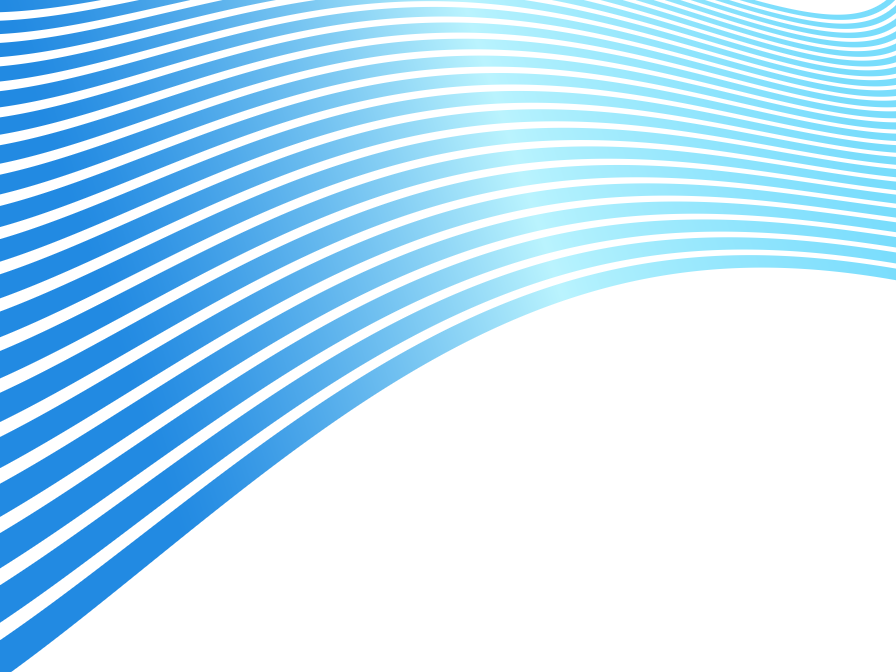
Write a Shadertoy shader that draws this background.

```glsl
// Fan of flowing blue-to-cyan ribbons sweeping over a white ground.

#define RIBBONS 23
#define GAP_LOW 0.31
#define GAP_HIGH 0.43
#define CURL_HEIGHT 0.0625
#define CURL_FALLOFF 30.7
#define SHEEN_CENTER 0.518
#define SHEEN_TILT 0.25
#define DEEP_BLUE vec3(0.133, 0.540, 0.886)
#define SHEEN vec3(0.730, 0.955, 0.995)
#define CYAN vec3(0.475, 0.865, 0.990)

// Depths below the top edge of four guide curves (lowest first) at x in 0..1,
// as a quartic through five evenly spaced stations.
vec4 guideDepths(float x) {
    vec4 a = vec4(1.012, 0.444, 0.085, -0.148);
    vec4 b = vec4(0.750, 0.297, 0.016, -0.165);
    vec4 c = vec4(0.523, 0.193, -0.019, -0.144);
    vec4 d = vec4(0.408, 0.193, 0.045, -0.052);
    vec4 e = vec4(0.417, 0.246, 0.122, 0.017);
    vec4 d1 = b - a;
    vec4 d2 = c - 2.0 * b + a;
    vec4 d3 = d - 3.0 * (c - b) - a;
    vec4 d4 = e - 4.0 * (d + b) + 6.0 * c + a;
    float t = 4.0 * x;
    return a + t * (d1 + (t - 1.0) / 2.0 * (d2 + (t - 2.0) / 3.0 * (d3 + (t - 3.0) / 4.0 * d4)));
}

// Depth of edge number k: cubic blend of the guides plus an upward curl at the right.
float edgeDepth(float k, float x, vec4 g) {
    float m = k / 8.0;
    float d1 = g.y - g.x;
    float d2 = g.z - 2.0 * g.y + g.x;
    float d3 = g.w - 3.0 * (g.z - g.y) - g.x;
    float depth = g.x + m * (d1 + (m - 1.0) / 2.0 * (d2 + (m - 2.0) / 3.0 * d3));
    return depth - CURL_HEIGHT * pow(k / 24.0, 4.0) * exp(-CURL_FALLOFF * (1.0 - x));
}

// Antialiased step: 1 where the signed offset is positive.
float coverage(float offset) {
    float pixel = length(vec2(dFdx(offset), dFdy(offset)));
    return clamp(offset / max(pixel, 1e-6) + 0.5, 0.0, 1.0);
}

// Tilted gradient: deep blue, pale sheen, then cyan.
vec3 ribbonColor(float x, float depth) {
    float g = x - SHEEN_TILT * depth;
    float rise = pow(clamp(g / SHEEN_CENTER, 0.0, 1.0), 1.25);
    float fall = pow(clamp((g - SHEEN_CENTER) / 0.39, 0.0, 1.0), 0.8);
    return mix(mix(DEEP_BLUE, SHEEN, rise), CYAN, fall);
}

void mainImage(out vec4 fragColor, in vec2 fragCoord) {
    vec2 uv = fragCoord / iResolution.xy;
    float depth = 1.0 - uv.y;
    vec4 guides = guideDepths(uv.x);

    // Each ribbon fills the span between two edges, leaving a white gap above.
    float ink = 0.0;
    for (int i = 0; i < RIBBONS; i++) {
        float k = float(i);
        float gap = mix(GAP_LOW, GAP_HIGH, k / 24.0);
        float above = coverage(edgeDepth(k, uv.x, guides) - depth);
        float below = coverage(depth - edgeDepth(k + 1.0 - gap, uv.x, guides));
        ink += max(above + below - 1.0, 0.0);
    }

    vec3 color = mix(vec3(1.0), ribbonColor(uv.x, depth), min(ink, 1.0));
    fragColor = vec4(color, 1.0);
}
```
